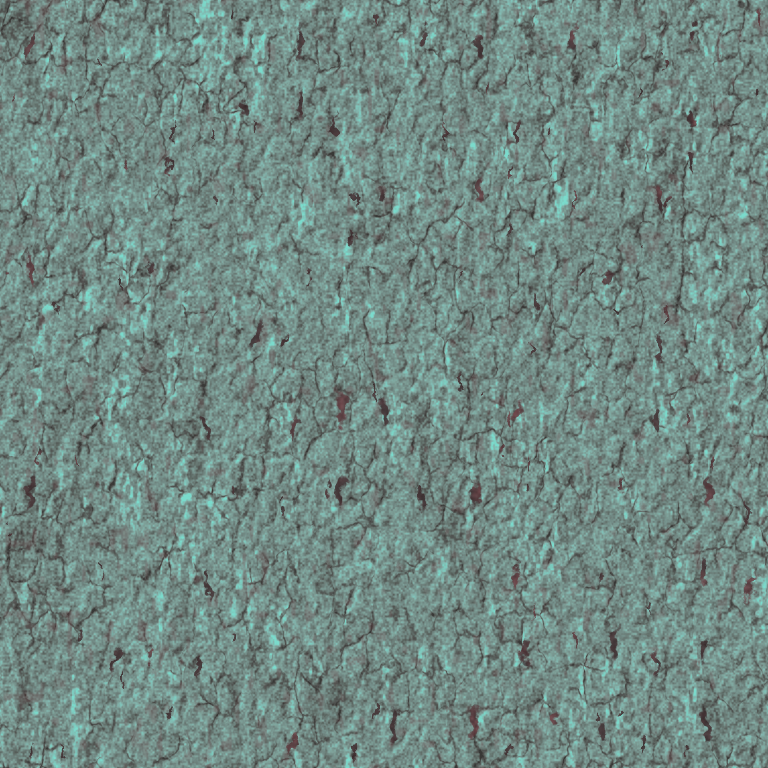
This texture is drawn by a Shadertoy shader. Its source:

```glsl
// Weathered blue-green bark: cracked upright plates, turquoise lichen flecks, maroon pits.
#define PLATES vec2(36.0, 25.0)   // plates across and up the canvas
#define SLANT 0.09                // lean of the plates and furrows
#define CRACK_WIDTH 0.11          // in plate units
#define CRACK_DEPTH 1.7
#define FURROW_DEPTH 1.0
#define RELIEF 0.6                // side light on the plate rims
#define ROUGHNESS 5.0             // side light on the crumbly surface
#define GRAIN 2.2                 // strength of the fine speckle
#define FLECKS 2.1                // brightness of the lichen
#define PIT_COLOR vec3(0.25, 0.17, 0.18)
#define RUST_COLOR vec3(0.44, 0.25, 0.27)

vec2 hash22(vec2 p) {
    vec3 q = fract(p.xyx * vec3(0.1031, 0.1030, 0.0973));
    q += dot(q, q.yzx + 33.33);
    return fract((q.xx + q.yz) * q.zy);
}

float noise(vec2 p) {
    vec2 i = floor(p), f = fract(p);
    f = f * f * (3.0 - 2.0 * f);
    float low = mix(hash22(i).x, hash22(i + vec2(1, 0)).x, f.x);
    float high = mix(hash22(i + vec2(0, 1)).x, hash22(i + vec2(1, 1)).x, f.x);
    return mix(low, high, f.y);
}

float fbm(vec2 p) {
    float sum = 0.0, amp = 0.5;
    for (int i = 0; i < 4; i++) {
        sum += amp * noise(p);
        p = p * 2.03 + 17.3;
        amp *= 0.5;
    }
    return sum / 0.9375;
}

// Leaning, ragged coordinates shared by plates and furrows
vec2 barkSpace(vec2 p) {
    vec2 wobble = vec2(fbm(p * vec2(48, 36)), fbm(p * vec2(48, 40) + 41.0)) - 0.5;
    float sway = noise(p * vec2(5, 4) + 9.0) - 0.5;
    return p + vec2(0.025 * sway - SLANT * p.y, 0.0) + wobble * vec2(0.026, 0.036);
}

// Distance to the nearest border between Voronoi plates; columns are staggered
float plateEdge(vec2 p) {
    vec2 cell = floor(p), f = p - cell, nearest = vec2(0);
    float best = 9.0, edge = 9.0;
    for (int k = 0; k < 9; k++) {
        vec2 g = vec2(k % 3 - 1, k / 3 - 1);
        vec2 r = g + vec2(0.25, 0.05) + vec2(0.5, 0.9) * hash22(cell + g + 50.0) - f;
        if (dot(r, r) < best) { best = dot(r, r); nearest = r; }
    }
    for (int k = 0; k < 25; k++) {
        vec2 g = vec2(k % 5 - 2, k / 5 - 2);
        vec2 r = g + vec2(0.25, 0.05) + vec2(0.5, 0.9) * hash22(cell + g + 50.0) - f;
        vec2 d = r - nearest;
        if (dot(d, d) > 0.0001) edge = min(edge, dot(0.5 * (r + nearest), normalize(d)));
    }
    return edge;
}

// Scattered upright ragged pits, one at most per grid cell
float pits(vec2 p, vec2 grid, float chance) {
    p += (vec2(fbm(p * 75.0), fbm(p * 75.0 + 7.0)) - 0.5) * vec2(0.02, 0.035);
    vec2 cell = floor(p * grid), rnd = hash22(cell + 210.0), shape = hash22(cell + 330.0);
    vec2 d = fract(p * grid) - 0.3 - 0.4 * shape;
    d.x += d.y * (rnd.y - 0.5) * 0.6;
    float r = length(d / vec2(0.05 + 0.05 * shape.y, 0.09 + 0.14 * shape.x));
    return (1.0 - smoothstep(0.6, 1.2, r)) * step(rnd.x, chance);
}

// Colour ramp from shadow to lichen; tone is in standard deviations
vec3 barkColor(float tone) {
    vec3 c = mix(vec3(0.22, 0.22, 0.21), vec3(0.32, 0.33, 0.32), smoothstep(-3.6, -2.05, tone));
    c = mix(c, vec3(0.37, 0.42, 0.40), clamp((tone + 2.05) / 0.82, 0.0, 1.0));
    c = mix(c, vec3(0.42, 0.49, 0.47), clamp((tone + 1.23) / 0.68, 0.0, 1.0));
    c = mix(c, vec3(0.45, 0.55, 0.53), clamp((tone + 0.55) / 0.65, 0.0, 1.0));
    c = mix(c, vec3(0.49, 0.62, 0.59), clamp((tone - 0.10) / 0.78, 0.0, 1.0));
    c = mix(c, vec3(0.51, 0.71, 0.68), clamp((tone - 0.88) / 0.93, 0.0, 1.0));
    return mix(c, vec3(0.48, 0.86, 0.80), clamp((tone - 1.81) / 1.7, 0.0, 1.0));
}

void mainImage(out vec4 fragColor, in vec2 fragCoord) {
    vec2 p = fragCoord / iResolution.y;
    vec2 b = barkSpace(p), lit = barkSpace(p + vec2(-0.003, 0.003));

    // Broken cracks between plates, lit from the upper left
    float edge = plateEdge(b * PLATES);
    float relief = smoothstep(0.0, 0.3, edge) - smoothstep(0.0, 0.3, plateEdge(lit * PLATES));
    float broken = smoothstep(0.34, 0.68, noise(p * vec2(48, 36) + 80.0));
    float crack = (1.0 - smoothstep(0.0, CRACK_WIDTH, edge)) * broken;

    // Long thin upright furrows
    float ridge = abs(noise(b * vec2(34, 5) + 120.0) - 0.5);
    float furrow = (1.0 - smoothstep(0.01, 0.08, ridge)) * smoothstep(0.4, 0.7, noise(p * vec2(24, 10) + 60.0));

    // Speckle, crumbly relief and faint streaks
    float tone = 0.17 + GRAIN * (noise(p * 390.0) - 0.5) + 0.7 * GRAIN * (noise(p * vec2(190, 160) + 5.0) - 0.5);
    tone += ROUGHNESS * (fbm(b * vec2(60, 36) + 30.0) - fbm(lit * vec2(60, 36) + 30.0));
    tone += 0.8 * (fbm(b * vec2(70, 40) + 90.0) - 0.5) + 0.5 * (noise(p * vec2(75, 14)) - 0.5);
    tone += RELIEF * relief - CRACK_DEPTH * crack - FURROW_DEPTH * furrow;

    // Small lichen flecks gathered along streaks
    float streak = smoothstep(0.55, 0.88, noise(p * vec2(62, 15) + 150.0));
    float fleck = smoothstep(0.42, 0.8, noise(p * vec2(210, 110) + 70.0));
    tone += FLECKS * fleck * (0.1 + streak) * (1.0 - crack);
    vec3 color = barkColor(tone);

    // Faint rust tint, then dark maroon pits
    float rust = smoothstep(0.72, 0.95, noise(p * vec2(110, 65) + 190.0));
    color = mix(color, RUST_COLOR, 0.25 * rust);
    float pit = max(pits(p, vec2(17, 10), 0.24), pits(p + 3.0, vec2(34, 21), 0.1));
    vec3 pitColor = mix(PIT_COLOR, RUST_COLOR, 0.7 * smoothstep(0.5, 0.85, noise(p * vec2(45, 25) + 15.0)));
    color = mix(color, pitColor * (0.8 + 0.4 * noise(p * 200.0)), 0.85 * pit);
    fragColor = vec4(color, 1.0);
}
```
